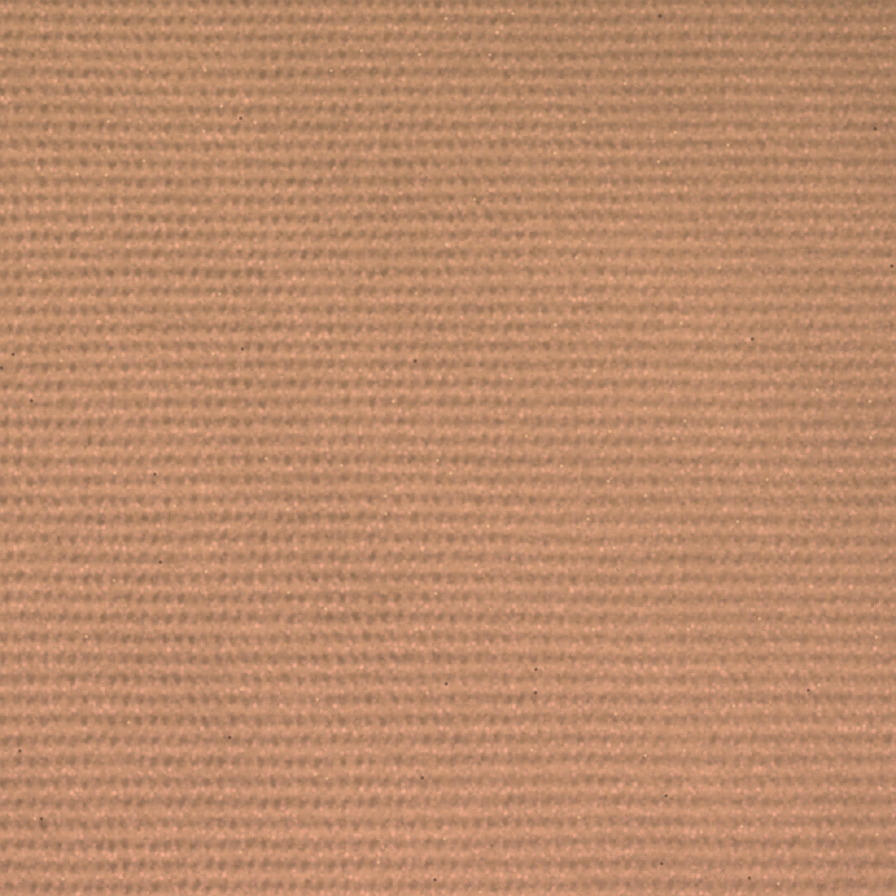
This texture is drawn by a three.js fragment shader. Its source:

```glsl
varying vec2 vUv;

float hash(vec2 p) {
  p = fract(p * vec2(0.1031, 0.1137));
  p += dot(p, p.yx + 33.3);
  return fract((p.x + p.y) * p.x * 7.13);
}

// Distance to the nearest scattered point, and that point's random value
vec2 cellular(vec2 p) {
  vec2 cell = floor(p), nearest = vec2(9.0, 0.0);
  for (int j = -1; j <= 1; j++) {
    for (int i = -1; i <= 1; i++) {
      vec2 id = cell + vec2(float(i), float(j));
      vec2 point = id + 0.15 + 0.7 * vec2(hash(id + 3.7), hash(id + 19.1));
      float d = length(p - point);
      if (d < nearest.x) nearest = vec2(d, hash(id + 41.3));
    }
  }
  return nearest;
}

// Slow uneven drift from layered sines
float drift(vec2 p) {
  return (sin(p.x * 1.3 + 2.0 * sin(p.y * 0.7))
        + sin(p.y * 1.9 - p.x * 0.8 + 1.4)
        + sin(p.x * 3.1 + p.y * 2.3 + sin(p.x * 1.7))) / 3.0;
}

void main() {
  // Ribs pack closer together towards the top
  vec2 thread = vec2(vUv.x * 66.0, vUv.y * (42.0 + 4.6 * vUv.y));
  thread.y += 0.1 * drift(vUv * 5.0) + 0.06 * sin(thread.x * 6.2832);
  float row = floor(thread.y);
  thread.x += 0.35 * hash(vec2(row, 7.0)) + 0.2 * drift(vUv * 9.0 + 4.0);
  vec2 id = vec2(floor(thread.x), row);
  vec2 p = fract(thread) - 0.5;

  // Raised ribs and the dark oval gaps between them
  float rib = -cos(p.y * 6.2832);
  vec2 offset = 0.16 * (vec2(hash(id), hash(id + 57.0)) - 0.5);
  float gap = 1.0 - smoothstep(0.2, 1.0, length((p + offset) / vec2(0.46, 0.44)));
  float depth = mix(0.38, 0.2, smoothstep(0.25, 0.9, vUv.x));
  depth *= 0.6 + 0.8 * hash(id + 13.0);
  float tone = 0.46 + 0.2 * rib - depth * gap;

  // Fibre grain, with bright tufts along the ribs
  vec2 grain = cellular(vUv * 205.0);
  vec2 fibre = cellular(vUv * vec2(135.0, 115.0) + 31.0);
  tone += 0.5 * (grain.y - 0.46) * (1.0 - smoothstep(0.3, 0.85, grain.x));
  float tuft = fibre.y * fibre.y * (1.0 - smoothstep(0.1, 0.55, fibre.x));
  tone += 0.55 * tuft * (0.65 + 0.35 * rib);
  tone += 0.08 * drift(vUv * 6.0 + 2.0) + 0.05 * drift(vUv * vec2(4.0, 60.0));

  vec3 color = mix(vec3(0.645, 0.483, 0.368), vec3(0.84, 0.62, 0.48), tone);
  color += vec3(0.03, -0.005, 0.0) * tuft;
  color += vec3(-0.012, 0.0, 0.018) * (fibre.y - 0.4);

  // Uneven light: dim upper right, slightly rosier at the bottom
  color *= 1.02 - 0.13 * smoothstep(0.45, 1.3, length(vUv - vec2(0.3, 0.25)));
  color *= mix(vec3(1.01, 0.997, 1.015), vec3(0.985, 0.995, 0.975), vUv.y);

  // Sparse glints and rare dark specks
  vec2 speck = cellular(vUv * 120.0 + 71.0);
  float spot = 1.0 - smoothstep(0.08, 0.36, speck.x);
  color = mix(color, vec3(0.98, 0.77, 0.58), 0.6 * spot * step(0.992, speck.y));
  color = mix(color, vec3(0.3, 0.22, 0.18), 0.6 * spot * step(abs(speck.y - 0.5), 0.0001));

  gl_FragColor = vec4(color, 1.0);
}
```
